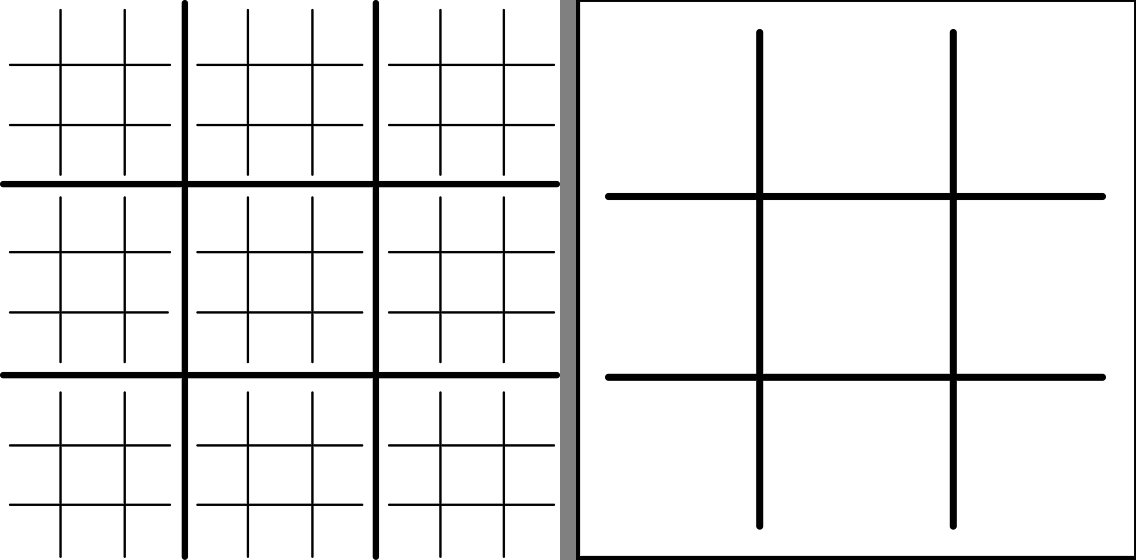
Left, the full canvas; right, a detail of the centre.
Write a Shadertoy shader that draws this pattern.

```glsl
// Signed distance to a round-capped stroke from a to b
float stroke(vec2 p, vec2 a, vec2 b, float halfWidth) {
    vec2 ab = b - a;
    float t = clamp(dot(p - a, ab) / dot(ab, ab), 0.0, 1.0);
    return length(p - a - ab * t) - halfWidth;
}

// Three small boards along each axis, each with two inner lines
float smallBoards(vec2 p) {
    vec2 lineX[3] = vec2[3](vec2(0.1081, 0.2227), vec2(0.4427, 0.5579), vec2(0.7865, 0.8997));
    vec2 lineY[3] = vec2[3](vec2(0.1159, 0.2233), vec2(0.4503, 0.5579), vec2(0.7954, 0.9014));
    vec2 spanX[3] = vec2[3](vec2(0.0180, 0.3034), vec2(0.3527, 0.6467), vec2(0.6949, 0.9891));
    vec2 spanY[3] = vec2[3](vec2(0.0180, 0.3118), vec2(0.3527, 0.6465), vec2(0.7010, 0.9941));
    float d = 1.0;
    for (int row = 0; row < 3; row++)
    for (int col = 0; col < 3; col++)
    for (int k = 0; k < 2; k++) {
        vec2 sx = spanX[col], sy = spanY[row];
        // One stroke of the middle left board stops short
        if (col == 0 && row == 1 && k == 1) sx.y -= 0.004;
        float x = lineX[col][k], y = lineY[row][k];
        d = min(d, stroke(p, vec2(x, sy.x), vec2(x, sy.y), 0.0021));
        d = min(d, stroke(p, vec2(sx.x, y), vec2(sx.y, y), 0.0021));
    }
    return d;
}

// Heavy dividers between the boards
float largeBoard(vec2 p) {
    float d = 1.0;
    for (int k = 0; k < 2; k++) {
        vec2 at = vec2(0.3301, 0.3288) + 0.3411 * float(k);
        d = min(d, stroke(p, vec2(at.x, 0.0057), vec2(at.x, 0.9940), 0.0057));
        d = min(d, stroke(p, vec2(0.0057, at.y), vec2(0.9943, at.y), 0.0057));
    }
    return d;
}

void mainImage(out vec4 fragColor, in vec2 fragCoord) {
    // Unit canvas with y running down from the top
    vec2 p = fragCoord / iResolution.xy;
    p.y = 1.0 - p.y;

    float d = min(smallBoards(p), largeBoard(p));
    float edge = 0.6 / iResolution.y;
    float ink = 1.0 - smoothstep(-edge, edge, d);
    fragColor = vec4(mix(vec3(1.0), vec3(0.005), ink), 1.0);
}
```
